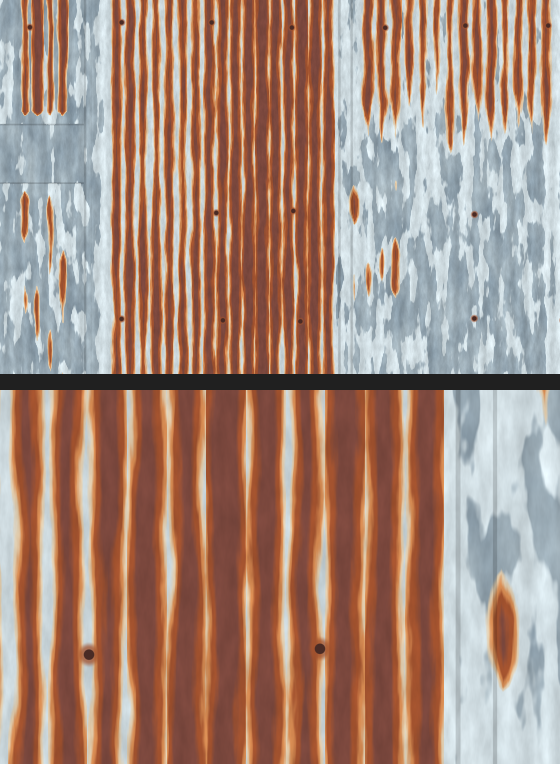
Top: the whole. Bottom: its middle third, enlarged.
Give the GLSL for this texture, as a WebGL 1 fragment shader.

```glsl
precision highp float;
// Weathered corrugated metal wall: peeling pale paint over zinc, with rust running along the ridges.
uniform vec2 u_resolution;

const vec3 PAINT = vec3(0.82, 0.87, 0.89);
const vec3 ZINC_DARK = vec3(0.50, 0.57, 0.62);
const vec3 ZINC_LIGHT = vec3(0.68, 0.74, 0.77);
const vec3 STAIN = vec3(0.87, 0.79, 0.67);
const vec3 ORANGE = vec3(0.83, 0.54, 0.32);
const vec3 RUST = vec3(0.63, 0.32, 0.18);
const vec3 BROWN = vec3(0.48, 0.28, 0.24);

float hash(vec2 p) {
  return fract(sin(dot(p, vec2(127.1, 311.7))) * 43758.55);
}

vec2 gradient(vec2 cell) {
  float angle = 6.28318 * hash(cell);
  return vec2(cos(angle), sin(angle));
}

// Gradient noise, roughly -0.7 to 0.7
float noise(vec2 p) {
  vec2 i = floor(p), f = fract(p);
  vec2 u = f * f * f * (f * (f * 6.0 - 15.0) + 10.0);
  vec2 e = vec2(1.0, 0.0);
  float low = mix(dot(gradient(i), f), dot(gradient(i + e), f - e), u.x);
  float high = mix(dot(gradient(i + e.yx), f - e.yx), dot(gradient(i + 1.0), f - 1.0), u.x);
  return mix(low, high, u.y);
}

float fbm(vec2 p) {
  float sum = 0.0, amp = 0.6;
  for (int i = 0; i < 4; i++) {
    sum += amp * noise(p);
    p = p * 2.03 + 17.3;
    amp *= 0.5;
  }
  return sum;
}

// Soft band that is 1 between a and b
float span(float a, float b, float soft, float x) {
  return smoothstep(a - soft, a + soft, x) * (1.0 - smoothstep(b - soft, b + soft, x));
}

float line(float x, float center, float halfWidth, float px) {
  return 1.0 - smoothstep(halfWidth, halfWidth + px, abs(x - center));
}

// Origin and pitch of the ridges on each of the three sheets
vec2 sheet(float x) {
  vec2 s = mix(vec2(0.0221, 0.0225), vec2(0.2083, 0.02361), step(0.165, x));
  return mix(s, vec2(0.6576, 0.0244), step(0.62, x));
}

// How heavily the ridge centred at x is rusted, at depth t below the top
float rustLoad(float x, float t, float id) {
  float vary = hash(vec2(id, 3.7)) - 0.5;
  float patches = smoothstep(-0.05, 0.25, noise(vec2(id * 7.31, t * 6.0 + 2.0)));
  float middle = span(0.195, 0.595, 0.002, x) * (0.49 + 0.2 * vary)
               + 0.17 * span(0.375, 0.575, 0.015, x);
  float leftTop = span(0.035, 0.125, 0.01, x) * (1.0 - smoothstep(0.295, 0.315, t));
  float leftLow = span(0.035, 0.125, 0.01, x) * smoothstep(0.49, 0.54, t) * patches;
  float reach = 0.31 + 0.16 * vary + 0.09 * line(x, 0.804, 0.006, 0.004);
  float drips = span(0.645, 0.99, 0.003, x) * (1.0 - smoothstep(reach - 0.1, reach + 0.06, t));
  float splash = span(0.628, 0.715, 0.005, x) * span(0.5, 0.93, 0.04, t) * patches;
  return middle + leftTop * (0.45 + 0.3 * vary) + 0.4 * leftLow
       + drips * (0.43 + 0.14 * vary + 0.1 * span(0.645, 0.72, 0.01, x)) + 0.42 * splash;
}

// Positive where the paint has flaked off
float peel(vec2 p, float x, float t) {
  float bias = mix(0.1, -0.7, smoothstep(0.165, 0.2, x));
  bias = mix(bias, -0.13, smoothstep(0.59, 0.605, x));
  bias = mix(bias, mix(-0.3, 0.06, smoothstep(0.15, 0.5, t)), smoothstep(0.64, 0.67, x));
  bias -= 0.2 * smoothstep(0.965, 0.98, x);
  return bias + fbm(p * vec2(26.0, 8.0)) + 0.4 * noise(p * vec2(60.0, 3.0) + 9.0);
}

vec3 rustColor(vec3 base, float v) {
  vec3 c = mix(base, STAIN, smoothstep(-0.06, 0.04, v));
  c = mix(c, ORANGE, smoothstep(0.03, 0.13, v));
  c = mix(c, RUST, smoothstep(0.13, 0.23, v));
  return mix(c, BROWN, smoothstep(0.28, 0.46, v));
}

void main() {
  vec2 p = gl_FragCoord.xy / u_resolution.y;
  float x = gl_FragCoord.x / u_resolution.x, t = 1.0 - p.y, px = 1.0 / u_resolution.y;

  // Ridge number and offset from its centre
  vec2 s = sheet(x);
  float ridge = (x - s.x) / s.y;
  float d = fract(ridge + 0.5) - 0.5;
  float id = floor(ridge + 0.5) + floor(s.x * 100.0);

  // Paint and bare zinc
  vec3 zinc = mix(ZINC_DARK, ZINC_LIGHT, clamp(0.5 + 1.1 * fbm(p * vec2(18.0, 9.0) + 40.0), 0.0, 1.0));
  float mend = span(-0.1, 0.15, 0.001, x) * span(0.333, 0.49, 0.001, t);
  float bare = smoothstep(-0.05, 0.05, peel(p, x, t) + 0.2 * mend);
  vec3 color = mix(PAINT + 0.06 * noise(p * vec2(30.0, 12.0)), zinc, bare);
  color *= 1.0 + 0.05 * cos(6.28318 * d) * (1.0 - span(0.59, 0.64, 0.005, x));

  // Rust spreading outward from each ridge
  float grit = 0.32 * fbm(p * vec2(60.0, 9.0)) + 0.3 * noise(vec2(id * 5.37, t * 3.5));
  float load = rustLoad(x - d * s.y, t, id);
  float v = load - 1.25 * abs(d + 0.15 * noise(vec2(id * 3.1, t * 9.0))) + grit * smoothstep(0.0, 0.2, load);
  color = rustColor(color, v - 0.2 * (1.0 - smoothstep(0.0, 0.12, load)));
  color *= 1.0 + 0.16 * fbm(p * vec2(90.0, 30.0));

  // Sheet seams and the borders of the mended strip
  float seams = line(x, 0.152, 0.0008, px) + line(x, 0.606, 0.001, px) + line(x, 0.628, 0.0008, px);
  float borders = (line(t, 0.333, 0.001, px) + line(t, 0.49, 0.001, px)) * step(x, 0.15);
  color *= 1.0 - 0.16 * min(seams + borders, 1.0);

  // Three rows of screws with rusty rims
  for (int row = 0; row < 3; row++) {
    float r = float(row);
    vec2 cell = vec2(floor(p.x / 0.23), r);
    float height = (row == 0 ? 0.065 : 0.28 + 0.285 * r) + 0.02 * (hash(cell + 5.0) - 0.5);
    float dist = length(vec2(mod(p.x, 0.23) - 0.08 - 0.06 * hash(cell), t - height));
    float present = row == 0 ? 1.0 : step(0.5, hash(cell + 1.3));
    color = mix(color, RUST, 0.75 * present * (1.0 - smoothstep(0.006, 0.012, dist)));
    color = mix(color, BROWN * 0.6, present * (1.0 - smoothstep(0.004, 0.004 + 1.5 * px, dist)));
  }
  gl_FragColor = vec4(clamp(color, 0.0, 1.0), 1.0);
}
```
